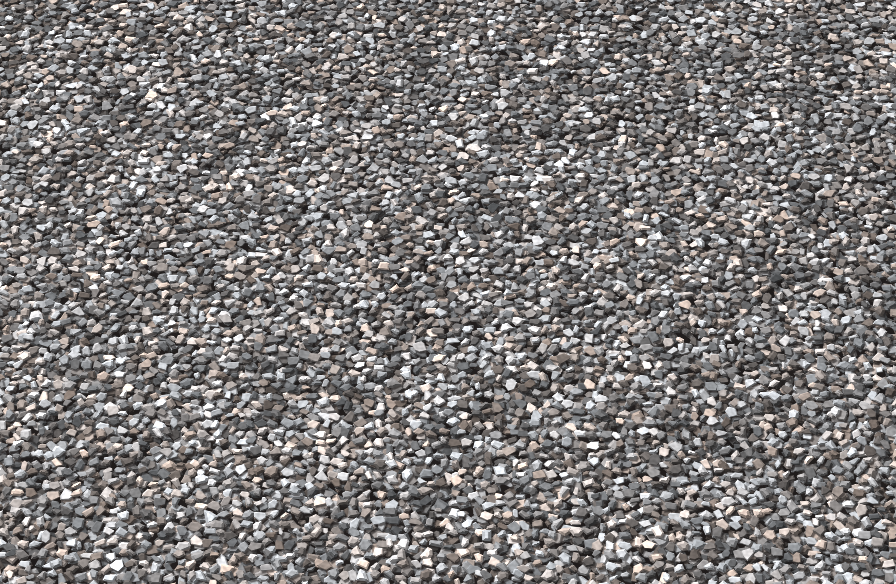
Give the GLSL for this texture, as a Shadertoy shader.

```glsl
const float DENSITY = 47.0;         // stones per canvas height, at the bottom
const float PERSPECTIVE = 0.2;      // shrinking of stones towards the top
const float FORESHORTEN = 1.15;     // vertical squash of the ground
const int LAYERS = 4;
const int SIDES = 6;
const float JITTER = 0.7;
const float DEEP_SHADE = 0.55;      // brightness of the lowest layer
const float SHADOW_STRENGTH = 0.62;
const float SHADOW_SOFTNESS = 0.1;
const float MOTTLE = 0.16;
const float PATCHES = 0.2;
const vec2 TONE_RANGE = vec2(0.4, 0.98);
const vec2 SHADOW_OFFSET = vec2(0.13, -0.2);
const vec2 LIGHT = vec2(-0.5, 0.866);
const vec3 GAP_COLOR = vec3(0.125, 0.11, 0.108);
const vec3 COOL_TINT = vec3(0.965, 0.985, 1.01);
const vec3 WARM_TINT = vec3(1.09, 0.985, 0.92);
const float TAU = 6.28319;

vec3 hash3(vec2 p) {
    vec3 h = fract(p.xyx * vec3(0.1031, 0.1030, 0.0973));
    h += dot(h, h.yxz + 33.33);
    return fract((h.xxy + h.yzz) * h.zyx);
}

float cornerGradient(vec2 cell, vec2 offset) {
    float angle = TAU * hash3(cell).x;
    return dot(vec2(cos(angle), sin(angle)), offset);
}

float gradientNoise(vec2 p) {
    vec2 i = floor(p), f = p - i;
    vec2 u = f * f * f * (f * (f * 6.0 - 15.0) + 10.0);
    vec2 e = vec2(1.0, 0.0);
    return mix(mix(cornerGradient(i, f), cornerGradient(i + e, f - e), u.x),
               mix(cornerGradient(i + e.yx, f - e.yx),
                   cornerGradient(i + 1.0, f - 1.0), u.x), u.y);
}

// Distances to a random convex polygon (x) and to its shadow (y);
// normal belongs to the side nearest to p.
vec2 stoneDistance(vec2 p, vec2 id, vec3 shape, out vec2 normal) {
    float longAxis = mix(0.42, 0.66, shape.x);
    vec2 axes = longAxis * vec2(1.0, mix(0.48, 0.85, shape.y));
    float lean = 2.0 * shape.z - 1.0;
    float turn = lean * mix(abs(lean), 1.0, 0.5) * 0.25 * TAU;
    vec2 dist = vec2(-9.0);
    normal = LIGHT;
    for (int i = 0; i < SIDES; i++) {
        vec3 r = hash3(id + 7.31 * float(i + 1));
        float angle = (float(i) + 0.8 * r.x) * TAU / float(SIDES);
        vec2 local = vec2(cos(angle), sin(angle));
        float reach = length(axes * local) * mix(0.7, 1.0, r.y);
        vec2 n = vec2(cos(angle + turn), sin(angle + turn));
        float d = dot(p, n) - reach;
        if (d > dist.x) {
            dist.x = d;
            normal = n;
        }
        dist.y = max(dist.y, dot(p - SHADOW_OFFSET, n) - reach);
    }
    return dist;
}

// Flat top face surrounded by bevelled sides lit from the upper left.
vec3 stoneColor(vec2 id, float dist, vec2 normal, float edge) {
    vec3 look = hash3(id + 91.7);
    vec3 cut = hash3(id + 53.9);
    float bevel = mix(0.04, 0.26, cut.x);
    float side = mix(0.42, 1.12, 0.5 + 0.5 * dot(normal, LIGHT));
    float top = mix(0.82, 1.1, cut.y);
    float facet = mix(top, side, smoothstep(-edge, edge, dist + bevel));
    vec3 tint = mix(COOL_TINT, WARM_TINT, look.y * look.y);
    return tint * mix(TONE_RANGE.x, TONE_RANGE.y, look.x) * facet;
}

void mainImage(out vec4 fragColor, in vec2 fragCoord) {
    // Ground plane receding gently towards the top
    vec2 uv = fragCoord / iResolution.y;
    float aspect = iResolution.x / iResolution.y;
    float depth = 1.0 / (1.0 - PERSPECTIVE * uv.y);
    vec2 ground = vec2(uv.x - 0.5 * aspect, uv.y * FORESHORTEN) * depth * DENSITY;
    float edge = 0.6 * DENSITY * depth / iResolution.y;

    float grain = 1.0 + MOTTLE * gradientNoise(ground * 3.1);
    vec3 color = GAP_COLOR;

    // Paint the stones from the lowest layer up, far to near
    for (int layer = 0; layer < LAYERS; layer++) {
        float level = float(layer) / float(LAYERS - 1);
        float shade = mix(DEEP_SHADE, 1.0, sqrt(level)) * grain;
        vec2 q = ground + vec2(17.37, 9.61) * float(layer);
        vec2 cell = floor(q);
        for (int j = 1; j >= -1; j--)
        for (int i = -1; i <= 1; i++) {
            vec2 corner = cell + vec2(i, j);
            vec2 id = corner + 131.0 * float(layer);
            vec2 p = q - corner - 0.5 - JITTER * (hash3(id).xy - 0.5);
            if (dot(p, p) > 1.3) continue;
            vec2 normal;
            vec2 dist = stoneDistance(p, id, hash3(id + 27.3), normal);
            float shadow = 1.0 - smoothstep(-SHADOW_SOFTNESS, SHADOW_SOFTNESS, dist.y);
            float cover = 1.0 - smoothstep(-edge, edge, dist.x);
            color = mix(color, GAP_COLOR, SHADOW_STRENGTH * shadow);
            color = mix(color, stoneColor(id, dist.x, normal, edge) * shade, cover);
        }
    }

    // Broad unevenness, brighter towards the lower left
    float patches = gradientNoise(ground * 0.17) + 0.6 * gradientNoise(ground * 0.4 + 40.0);
    float slope = 0.06 * (0.5 - uv.y) + 0.04 * (0.5 - uv.x / aspect);
    color *= 1.03 + PATCHES * patches + slope;
    fragColor = vec4(clamp(color, 0.0, 1.0), 1.0);
}
```
